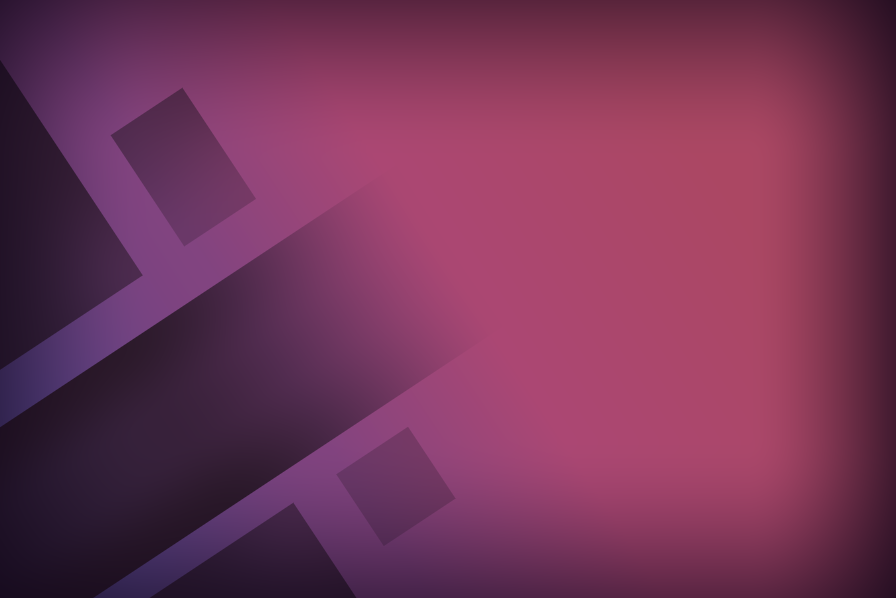
Give the GLSL for this background, as a WebGL 2 fragment shader.

```glsl
#version 300 es
precision highp float;
// Tilted translucent dark panels over a violet-to-rose gradient.
// Coordinates are turned so that x runs along the panels; soft
// shadows at the four canvas edges close the scene.

#define TILT 0.585
#define VIOLET vec3(0.32, 0.26, 0.53)
#define PLUM vec3(0.51, 0.265, 0.50)
#define ROSE vec3(0.67, 0.28, 0.452)
#define CORAL vec3(0.67, 0.28, 0.39)
#define PANEL vec3(0.17, 0.10, 0.165)
#define SHADOW vec3(0.06, 0.02, 0.09)
#define SEAM 0.93

uniform vec2 u_resolution;
out vec4 outColor;

float boxDistance(vec2 p, vec2 center, vec2 halfSize) {
  vec2 d = abs(p - center) - halfSize;
  return length(max(d, 0.0)) + min(max(d.x, d.y), 0.0);
}

// Smooth coverage of a shape, one pixel wide at the edge
float cover(float distanceToEdge) {
  return clamp(0.5 - distanceToEdge * u_resolution.y, 0.0, 1.0);
}

// Colour ramp along the panels, with a crease at the seam
vec3 backdrop(float u) {
  vec3 color = mix(VIOLET, PLUM, smoothstep(0.1, 0.62, u));
  color = mix(color, ROSE, clamp((u - 0.6) / (SEAM - 0.6), 0.0, 1.0));
  return mix(color, CORAL, clamp((u - SEAM) / 0.45, 0.0, 1.0));
}

// Darkness is highest at canvas edges and fades toward the middle
float edgeLight(vec2 p, float aspect) {
  float left = smoothstep(-0.25, 0.25, p.x);
  float right = smoothstep(-0.15, 0.25, aspect - p.x);
  float bottom = smoothstep(-0.25, 0.27, p.y);
  float top = smoothstep(-0.25, 0.27, 1.0 - p.y);
  return left * right * bottom * top;
}

void main() {
  vec2 p = gl_FragCoord.xy / u_resolution.y;
  float aspect = u_resolution.x / u_resolution.y;
  float c = cos(TILT), s = sin(TILT);
  vec2 q = vec2(c * p.x + s * p.y, c * p.y - s * p.x);
  vec3 color = backdrop(q.x);

  // Wide middle band, dissolving at the seam
  float across = abs(q.y - 0.076);
  float bandFade = 1.0 - smoothstep(0.38, 0.97, q.x);
  float rim = 0.82 + 0.18 * smoothstep(0.03, 0.162, across);
  color = mix(color, PANEL, cover(across - 0.162) * bandFade * rim);

  // Corner blocks above and below the band, lighter near their tips
  for (int i = 0; i < 2; i++) {
    float side = i == 0 ? 1.0 : -1.0;
    float inner = i == 0 ? 0.318 : 0.138;
    vec2 toTip = vec2(q.x - 0.497, inner - side * q.y);
    float glow = exp(-dot(toTip, toTip) * 40.0);
    color = mix(color, PANEL, cover(max(toTip.x, toTip.y)) * (0.88 - 0.3 * glow));
  }

  // Two small loose tiles, darker toward the upper left
  float tiles = min(boxDistance(q, vec2(0.6535, 0.4315), vec2(0.072, 0.1115)),
                    boxDistance(q, vec2(0.655, -0.21), vec2(0.072)));
  float tileAlpha = 0.27 + 0.27 * smoothstep(0.32, 0.55, q.y);
  color = mix(color, PANEL, cover(tiles) * tileAlpha);

  color = mix(SHADOW, color, edgeLight(p, aspect));
  outColor = vec4(color, 1.0);
}
```
